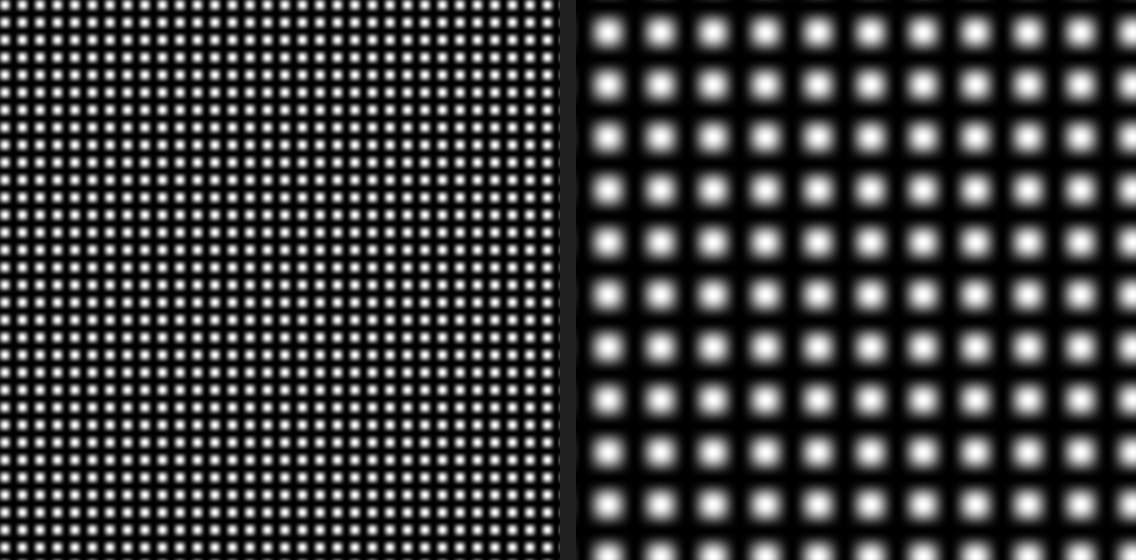
Left: the whole. Right: its middle third, enlarged.
Give the GLSL for this pattern, as a WebGL 1 fragment shader.

```glsl
precision highp float;

uniform vec2 u_resolution;

const float TAU = 6.2831853;
const float REPEATS = 32.0;
const vec2 DOT_CENTER = vec2(0.28125, 0.71875); // position inside one cell

// Raised cosine: 1 at whole numbers, 0 halfway between them
vec2 raisedCosine(vec2 phase) {
    return 0.5 + 0.5 * cos(TAU * phase);
}

// Soft dot grid: product of the waves across and down
float softDots(vec2 uv, float repeats, vec2 center) {
    vec2 wave = raisedCosine(fract(uv * repeats) - center);
    return wave.x * wave.y;
}

void main() {
    vec2 uv = gl_FragCoord.xy / u_resolution;
    float brightness = softDots(uv, REPEATS, DOT_CENTER);
    gl_FragColor = vec4(vec3(brightness), 1.0);
}
```
